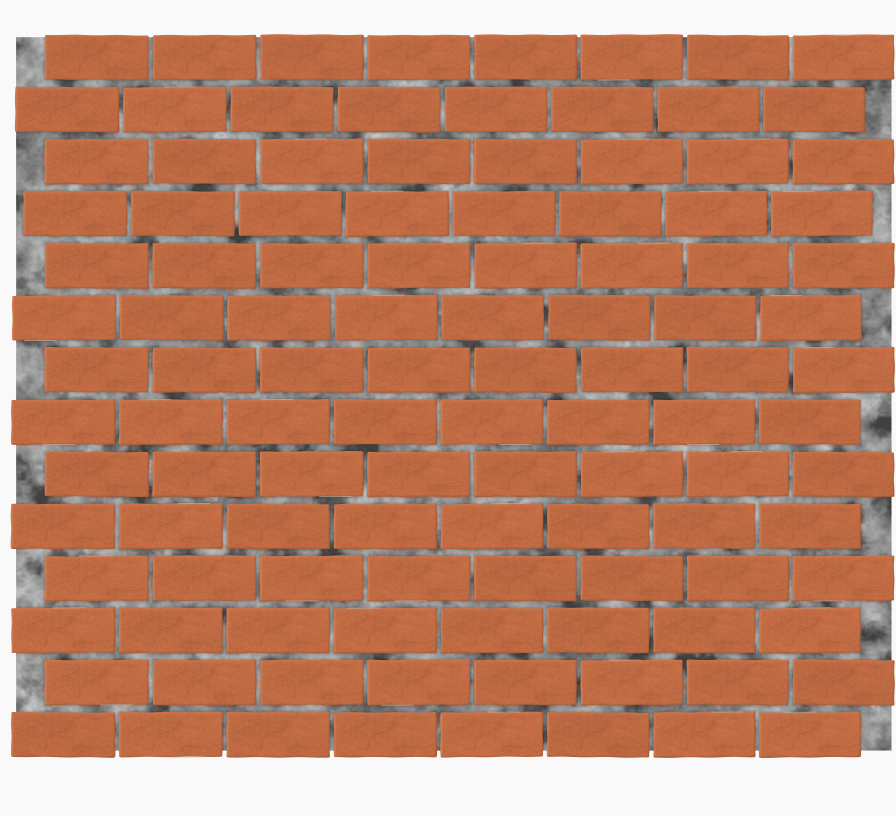
Write a WebGL 1 fragment shader that draws this texture.

```glsl
precision highp float;
// A brick panel: 14 courses of 8 bricks on a mottled grey mortar slab, on near-white.
// Each pixel finds its course and brick by division; a box distance cuts the brick,
// whose face repeats creases from layered sines. Mortar is fractal and cellular noise.

uniform vec2 u_resolution;

// Lengths are in canvas widths, y runs downward from the top edge.
const float CANVAS_HEIGHT = 0.910;
const float ROWS = 14.0;
const float COLUMNS = 8.0;
const vec2 PITCH = vec2(0.1206, 0.0581);
const vec2 BRICK_HALF = vec2(0.0580, 0.0251);
const float CORNER = 0.0016;
const float FIRST_ROW_Y = 0.0640;
const float LEFT_EVEN = 0.0500;
const float LEFT_ODD = 0.0125;
const float ROW_SLIP = 0.0145;      // extra shift of the upper odd courses
const float TAPER = 0.0134;         // bricks narrow slightly to the right
const float EDGE_WEAR = 0.0005;
const float BEVEL = 0.0026;
const vec4 SLAB = vec4(0.0180, 0.0415, 0.9950, 0.8370); // left, top, right, bottom

const vec3 PAPER = vec3(0.975);
const vec3 CLAY = vec3(0.745, 0.415, 0.262);
const vec3 CLAY_LIGHT = vec3(0.850, 0.500, 0.330);
const vec3 CLAY_DARK = vec3(0.600, 0.300, 0.180);
const vec3 CHIP = vec3(0.800, 0.700, 0.650);
const vec3 MORTAR_DARK = vec3(0.250);
const vec3 MORTAR_LIGHT = vec3(0.720, 0.722, 0.725);

float hash(vec2 p) {
  return fract(sin(dot(p, vec2(127.1, 311.7))) * 43758.5);
}

float valueNoise(vec2 p) {
  vec2 i = floor(p), f = fract(p);
  f = f * f * (3.0 - 2.0 * f);
  return mix(mix(hash(i), hash(i + vec2(1, 0)), f.x),
             mix(hash(i + vec2(0, 1)), hash(i + vec2(1, 1)), f.x), f.y);
}

float fractalNoise(vec2 p) {
  float sum = 0.0, weight = 0.5;
  for (int i = 0; i < 4; i++) {
    sum += weight * valueNoise(p);
    p = p * 2.1 + 17.3;
    weight *= 0.6;
  }
  return sum / 1.088;
}

// Distance to the nearest scattered point
float cellular(vec2 p) {
  vec2 cell = floor(p);
  float nearest = 2.0;
  for (int y = -1; y <= 1; y++) {
    for (int x = -1; x <= 1; x++) {
      vec2 c = cell + vec2(x, y);
      nearest = min(nearest, length(c + vec2(hash(c), hash(c + 57.0)) - p));
    }
  }
  return nearest;
}

float boxDistance(vec2 p, vec2 halfSize) {
  vec2 d = abs(p) - halfSize;
  return length(max(d, 0.0)) + min(max(d.x, d.y), 0.0);
}

// Blotchy cement with dark pits
vec3 mortarColor(vec2 p) {
  float cloud = fractalNoise(p * 38.0);
  float pits = 1.0 - smoothstep(0.08, 0.38, cellular(p * 22.0) + 0.4 * (cloud - 0.5));
  float tone = 0.66 + 1.25 * (cloud - 0.5) + 0.12 * (valueNoise(p * 230.0) - 0.5);
  return mix(MORTAR_DARK, MORTAR_LIGHT, clamp(tone - 0.40 * pits, 0.0, 1.1));
}

// Clay face shared by all bricks; q is the offset from the brick centre
vec3 brickColor(vec2 q, float seed) {
  vec2 f = q / BRICK_HALF;
  float bend = 0.8 * sin(f.x * 4.0 + 1.3) + 0.5 * sin(f.y * 5.0 - f.x * 3.0);
  float crease = pow(1.0 - abs(sin(f.x * 3.1 + f.y * 2.4 + bend)), 7.0);
  float vein = pow(1.0 - abs(sin(f.x * 5.3 - f.y * 3.0 + bend * 1.7)), 9.0);
  float patches = valueNoise(f * vec2(3.0, 2.0) + 9.0) - 0.5;
  float grain = valueNoise(f * vec2(26.0, 15.0) + 40.0) - 0.5;
  float center = 1.0 - smoothstep(0.55, 0.95, max(abs(f.x), abs(f.y)));
  vec3 color = CLAY * (1.0 + 0.06 * patches + 0.07 * grain + 0.03 * (seed - 0.5));
  color = mix(color, CLAY_DARK, (0.26 * crease + 0.18 * vein) * center);

  // Lit left and top edges, shaded right and bottom edges
  vec2 nearLow = 1.0 - smoothstep(0.0, BEVEL, q + BRICK_HALF - 0.0008);
  vec2 nearHigh = 1.0 - smoothstep(0.0, BEVEL, BRICK_HALF - q);
  color = mix(color, CLAY_LIGHT, max(0.65 * nearLow.x, 0.30 * nearLow.y));
  return mix(color, CLAY_DARK, max(0.50 * nearHigh.x, 0.45 * nearHigh.y));
}

void main() {
  vec2 p = gl_FragCoord.xy / u_resolution * vec2(1.0, CANVAS_HEIGHT);
  p.y = CANVAS_HEIGHT - p.y;
  float pixel = 1.0 / u_resolution.x;

  // Slab behind the bricks
  float slab = boxDistance(p - 0.5 * (SLAB.xy + SLAB.zw), 0.5 * (SLAB.zw - SLAB.xy));
  vec3 color = mix(PAPER, mortarColor(p), clamp(0.5 - slab / pixel, 0.0, 1.0));

  // Course, its left end, then the brick within it
  float row = clamp(floor((p.y - FIRST_ROW_Y) / PITCH.y + 0.5), 0.0, ROWS - 1.0);
  float slip = ROW_SLIP * exp(-pow(abs(row - 2.6), 2.0) / 2.2);
  float left = mix(LEFT_EVEN, LEFT_ODD + slip, mod(row, 2.0));
  float along = (p.x - left) * (1.0 + TAPER * (p.x - left));
  float column = clamp(floor((along + 0.002) / PITCH.x), 0.0, COLUMNS - 1.0);
  float seed = hash(vec2(column, row) + 3.0);
  vec2 q = vec2(along - column * PITCH.x - BRICK_HALF.x,
                p.y - FIRST_ROW_Y - row * PITCH.y);

  // Slight tilt and uneven edges per brick
  q.y += (seed - 0.5) * 0.018 * q.x;
  float wear = EDGE_WEAR * (sin(q.x * 130.0 + seed * 40.0) + sin(q.y * 210.0 + seed * 70.0));
  float brick = boxDistance(q, BRICK_HALF - CORNER) - CORNER + wear * 0.6;
  color *= 1.0 - 0.12 * (1.0 - smoothstep(0.0, 0.003, brick)) * step(slab, 0.0);
  color = mix(color, brickColor(q, seed), clamp(0.5 - brick / pixel, 0.0, 1.0));

  // Thin pale chips along the rim of some bricks
  float side = seed > 0.85 ? -1.0 : 1.0;
  vec2 chipAt = vec2((fract(seed * 17.0) - 0.5) * BRICK_HALF.x, side * BRICK_HALF.y);
  float chip = boxDistance(q - chipAt, vec2(0.018, 0.0005));
  color = mix(color, CHIP, 0.7 * step(0.72, seed) * clamp(0.5 - chip / pixel, 0.0, 1.0));

  gl_FragColor = vec4(color, 1.0);
}
```
